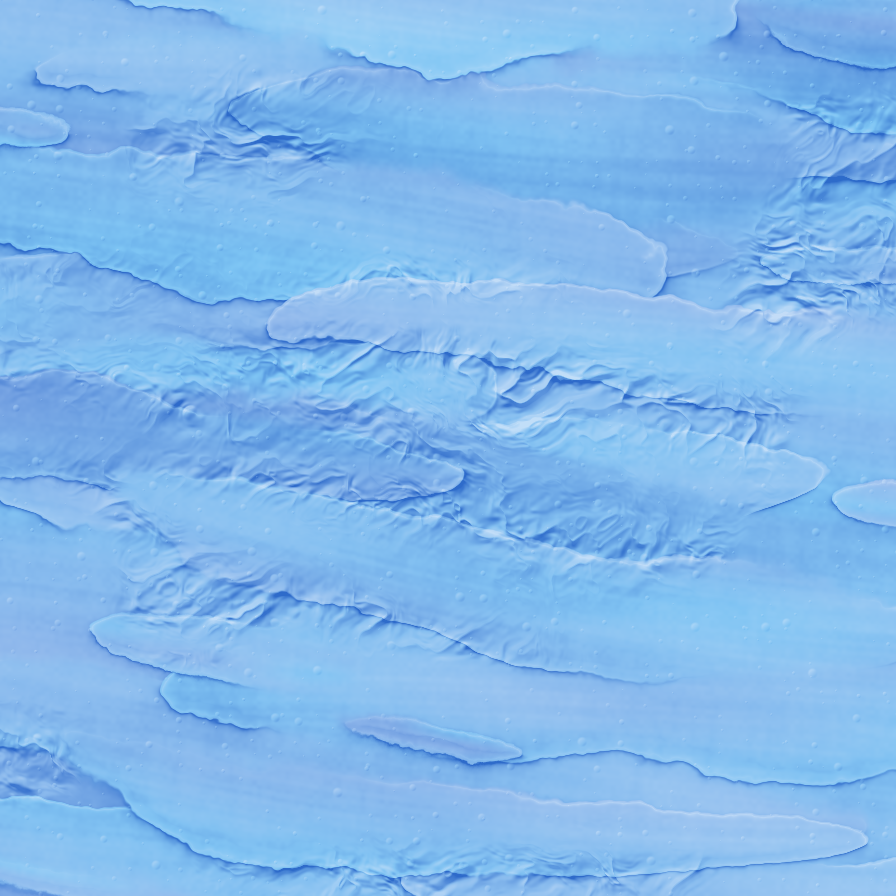
A WebGL 1 fragment shader for this texture:

```glsl
precision highp float;
// Thick blue paint spread with a palette knife: long overlapping strokes with
// ragged lips. Each stroke is a warped ellipse laid over the previous ones, with
// a crease below and a glint above; crumples, drag lines and bubbles are added.
uniform vec2 u_resolution;

const int STROKES = 27;
const float LONG_STROKES = 20.0;
const vec3 PERIWINKLE = vec3(0.55, 0.71, 0.92);
const vec3 CYAN = vec3(0.49, 0.77, 0.955);
const vec3 DEEP = vec3(0.15, 0.39, 0.78);
const vec3 PALE = vec3(0.82, 0.90, 0.98);

float hash(vec2 p) {
  return fract(sin(dot(p, vec2(127.1, 311.7))) * 43758.5453);
}

float noise(vec2 p) {
  vec2 i = floor(p), f = fract(p);
  f = f * f * (3.0 - 2.0 * f);
  return mix(mix(hash(i), hash(i + vec2(1.0, 0.0)), f.x),
             mix(hash(i + vec2(0.0, 1.0)), hash(i + 1.0), f.x), f.y);
}

float fbm(vec2 p) {
  float sum = 0.0, amp = 0.5;
  for (int i = 0; i < 4; i++) {
    sum += amp * noise(p);
    p = p * 2.03 + 7.3;
    amp *= 0.5;
  }
  return sum / 0.9375;
}

vec2 rotate(vec2 p, float a) {
  float c = cos(a), s = sin(a);
  return vec2(c * p.x + s * p.y, c * p.y - s * p.x);
}

// Approximate distance to an ellipse in x, its upward normal in y.
vec2 ellipse(vec2 q, vec2 radii) {
  float k = max(length(q / radii), 0.001);
  vec2 slope = q / (radii * radii);
  float steep = length(slope) + 0.0001;
  return vec2(k * (k - 1.0) / steep, slope.y / steep);
}

// Folded skin of paint: sharp ridges on warped noise.
float folds(vec2 p) {
  vec2 w = p * vec2(15.0, 21.0) + 2.5 * fbm(p * 9.0);
  float ridge = 1.0 - abs(2.0 * fbm(w) - 1.0);
  return ridge * ridge;
}

// Drag lines left by the knife, along x.
float drag(vec2 p) {
  return 0.6 * noise(p * vec2(3.0, 75.0)) + 0.4 * noise(p * vec2(7.0, 190.0)) - 0.5;
}

// Tiny raised bubbles, lit from the upper left.
float bubbles(vec2 p, float cells) {
  vec2 id = floor(p * cells);
  vec2 spot = 0.3 + 0.4 * vec2(hash(id + 3.1), hash(id + 8.7));
  vec2 v = fract(p * cells) - spot;
  float radius = mix(0.08, 0.25, hash(id + 5.5));
  float dome = 1.0 - smoothstep(radius * 0.5, radius, length(v));
  return step(0.82, hash(id)) * dome * (0.25 + dot(v / radius, vec2(-0.7, 0.9)));
}

// Lays one stroke; paint holds hue, shade and nearness to an edge.
vec3 layStroke(vec3 paint, vec2 p, float n, float size, float pixel) {
  vec2 seed = vec2(n * 3.7, n * 9.1);
  vec2 center = vec2(hash(seed) * 1.1 - 0.05, fract(n * 0.618 + 0.23) * 1.12 - 0.06);
  vec2 radii = vec2(mix(0.24, 0.58, hash(seed + 1.3)), mix(0.045, 0.10, hash(seed + 2.6)));
  radii.y *= mix(2.0, 1.0, size);
  vec2 q = rotate(p - center, -0.11 + 0.16 * (hash(seed + 4.2) - 0.5)) / size;
  q.y += (hash(seed + 6.1) - 0.6) * 0.3 * q.x * q.x;
  vec2 ragged = q;
  ragged.y += 0.06 * (noise(q * vec2(5.0, 7.0) + seed) - 0.5);
  ragged += 0.024 * (fbm(q * 26.0 + seed) - 0.5);
  ragged.x += 0.12 * (noise(q * vec2(3.0, 14.0) + seed + 20.0) - 0.5);
  vec2 edge = ellipse(ragged, radii);
  float d = edge.x * size;

  // Lips come and go: sharp where firm, blended where lost.
  float firm = smoothstep(0.26, 0.54, noise(p * vec2(5.0, 8.0) + seed + 40.0));
  float blur = mix(0.014, max(0.0009, pixel * 0.55), firm);
  float cover = 1.0 - smoothstep(-blur, blur, d);
  float below = smoothstep(-0.5, 0.8, -edge.y);
  float outside = max(d, 0.0);
  float crease = 0.85 * exp(-outside / 0.0022) + 0.22 * exp(-outside / 0.014);
  paint.y -= firm * crease * (0.16 + 0.84 * below);

  float across = ragged.y / radii.y;
  float hue = 0.5 - 0.45 * across * (hash(seed + 7.7) - 0.15)
            + 1.1 * (noise(q * vec2(2.0, 12.0) + seed) - 0.5);
  float lip = exp(-abs(d + 0.003) / 0.0022);
  float shade = 0.32 * (hash(seed + 9.4) - 0.5) + firm * lip * mix(0.42, 0.18, below);
  shade -= 0.13 * firm * below * exp(-abs(d + 0.018) / 0.012);
  shade += 0.17 * drag(q * size + seed);
  float rim = firm * exp(-abs(d) / 0.022);
  return mix(paint, vec3(hue, shade, 0.0), cover) + vec3(0.0, 0.0, rim);
}

void main() {
  vec2 p = gl_FragCoord.xy / u_resolution;
  float pixel = 1.0 / min(u_resolution.x, u_resolution.y);

  // Undercoat of tilted bands, then long strokes, then small dabs.
  vec2 along = rotate(p, -0.12);
  vec3 paint = vec3(noise(along * vec2(1.5, 11.0)), 0.17 * drag(along), 0.0);
  for (int i = 0; i < STROKES; i++) {
    float n = float(i) + 1.0;
    float size = n > LONG_STROKES ? 0.16 + 0.12 * hash(vec2(n, 2.0)) : 1.0;
    paint = layStroke(paint, p, n, size, pixel);
  }

  // Crumpled skin gathers in patches along the lips.
  float patchy = smoothstep(0.52, 0.70, noise(p * vec2(4.0, 6.0) + 31.0));
  float relief = folds(p + vec2(-0.0012, 0.0024)) - folds(p);
  float crumple = clamp(-relief * 4.2, -0.75, 0.65) * patchy * min(paint.z, 1.0);

  // Wide tonal drift, faint knife chatter, grain and bubbles.
  float drift = 0.62 * (fbm(along * vec2(2.2, 7.0) + 13.0) - 0.465);
  float chatter = 0.06 * (noise(along * vec2(90.0, 24.0)) - 0.5);
  float grain = 0.07 * (noise(p * 190.0) - 0.5);
  float specks = 0.42 * bubbles(p, 38.0) + 0.32 * bubbles(p + 0.37, 71.0);
  float shade = paint.y + crumple + drift + chatter + grain + specks;

  vec3 color = mix(PERIWINKLE, CYAN, clamp(paint.x, 0.0, 1.0));
  color = mix(color, DEEP, clamp(-shade, 0.0, 0.92));
  color = mix(color, PALE, clamp(shade, 0.0, 0.8));
  gl_FragColor = vec4(color, 1.0);
}
```
